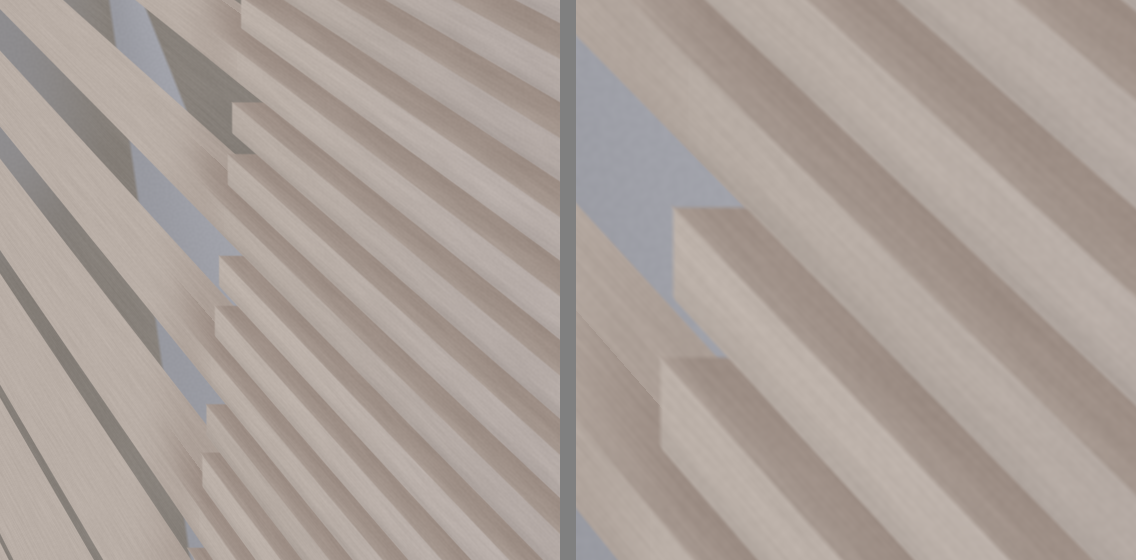
Left: the whole. Right: its middle third, enlarged.
Give the GLSL for this texture, as a WebGL 2 fragment shader.

```glsl
#version 300 es
precision highp float;
// Pale wooden slats fanning out from a vanishing point beyond the upper left.
// The ray slope gives a slat coordinate: every third slat is a long wide plank,
// and the two between it start at a slanted line, leaving open gaps to the left.

uniform vec2 u_resolution;
out vec4 outColor;

#define VANISH 0.9766        // distance of the vanishing point past the corner
#define FIRST_SLOPE 0.762    // slope of the slat numbered zero
#define SLOPE_STEP 0.0715    // slope between neighbouring slats
#define FRONT 0.53           // share of a slat taken by its lit front
#define END_X 0.43           // where the short slats start at the top
#define END_LEAN 0.085       // how far that line leans left going down
#define SOFT 0.0022          // edge softness
#define GRAIN 0.022          // strength of the wood grain
#define WOOD_LIGHT vec3(0.725, 0.682, 0.650)
#define WOOD_SHADE vec3(0.600, 0.540, 0.505)
#define GAP_DARK vec3(0.525, 0.500, 0.475)
#define GAP_BLUE vec3(0.620, 0.625, 0.655)

float hash(vec2 p) {
    vec3 q = fract(vec3(p.xyx) * 0.1031);
    q += dot(q, q.yzx + 33.33);
    return fract((q.x + q.y) * q.z);
}

vec2 gradient(vec2 cell) {
    float angle = 6.2832 * hash(cell);
    return vec2(cos(angle), sin(angle));
}

float gradientNoise(vec2 p) {
    vec2 i = floor(p), f = fract(p), e = vec2(0.0, 1.0);
    vec2 w = f * f * f * (f * (f * 6.0 - 15.0) + 10.0);
    float low = mix(dot(gradient(i), f), dot(gradient(i + e.yx), f - e.yx), w.x);
    float high = mix(dot(gradient(i + e), f - e), dot(gradient(i + e.yy), f - e.yy), w.x);
    return mix(low, high, w.y);
}

float edge(float at, float width, float x) {
    return smoothstep(at - width, at + width, x);
}

// Floor and wall seen through the gaps
vec3 background(vec2 p) {
    float cloud = gradientNoise(p * 5.0 + 7.0);
    vec3 dark = GAP_DARK + 0.03 * cloud;
    float haze = smoothstep(0.22, 0.0, p.x) * smoothstep(0.55, 0.2, p.y);
    dark = mix(dark, GAP_BLUE * 0.93, 0.65 * haze);
    float left = 0.195 + 0.145 * p.y;
    float right = 0.254 + 0.40 * p.y;
    float blue = edge(left, 0.004, p.x) * (1.0 - edge(right, 0.004, p.x));
    vec3 wall = GAP_BLUE * (0.96 + 0.06 * smoothstep(left, right, p.x));
    return mix(dark, wall, blue);
}

// Wide planks, one per three slats; their gaps narrow going down
float plankCover(float u, float aa) {
    float row = (u - FRONT) / 3.0;
    float f = fract(row) * 3.0;
    float gap = clamp(1.35 - 0.26 * floor(row), 0.2, 1.6);
    return max(edge(gap, aa, f), 1.0 - smoothstep(0.0, 2.0 * aa, f));
}

// Paints slat k, with its shaded top and lit front, over the given colour
vec3 paintSlat(vec3 under, vec2 p, float u, float k, float aa) {
    float slope = FIRST_SLOPE + SLOPE_STEP * k;
    float endY = (slope * (END_X + VANISH) - VANISH) / (1.0 + END_LEAN * slope);
    float endX = END_X - END_LEAN * endY;
    float isLong = 1.0 - step(0.5, mod(k, 3.0));
    float across = u - k;
    float front = edge(0.0, aa * 1.3, across);

    float started = mix(edge(endY, SOFT, p.y), edge(endX, SOFT, p.x), front);
    float cover = step(-0.7, across) * (1.0 - smoothstep(FRONT, FRONT + 2.0 * aa, across));
    cover *= max(started, isLong * smoothstep(endX - 0.08, endX + 0.03, p.x));

    float depth = clamp((across + 1.0 - FRONT) / (1.0 - FRONT), 0.0, 1.0);
    vec3 top = mix(WOOD_SHADE, WOOD_LIGHT, 0.08 + 0.38 * depth * depth);
    vec3 lit = WOOD_LIGHT + 0.025 * (hash(vec2(k + 40.0, 3.0)) - 0.5);
    lit += vec3(-0.012, -0.008, 0.006) * smoothstep(0.4, 1.0, p.x);
    lit *= 1.0 - 0.05 * smoothstep(0.3, FRONT, across);
    return mix(under, mix(top, lit, front), cover);
}

void main() {
    vec2 p = gl_FragCoord.xy / u_resolution;
    p.y = 1.0 - p.y;

    // Slat coordinate, slightly compressed toward the steep lower left rays
    vec2 ray = p + VANISH;
    float u = (ray.y / ray.x - FIRST_SLOPE) / SLOPE_STEP;
    float steep = max(u - 6.0, 0.0);
    float aa = max(SOFT, 0.8 / u_resolution.y) / (SLOPE_STEP * ray.x);
    float slat = u - 0.0117 * steep * steep;

    // Planks, dimmed where the short slats begin
    float plank = plankCover(slat, aa);
    float endLine = END_X - END_LEAN * p.y;
    float dim = 0.4 * smoothstep(endLine - 0.13, endLine, p.x);
    vec3 color = mix(background(p), mix(WOOD_LIGHT, WOOD_SHADE, dim), plank);

    // Upper slats overlap the ones below them
    float nearest = floor(slat + 1.0 - FRONT);
    for (float n = 1.0; n >= -1.0; n--)
        color = paintSlat(color, p, slat, nearest + n, aa);

    // Grain drawn out along the rays, and a fine speckle
    float along = length(ray);
    float grain = gradientNoise(vec2(u * 9.0, along * 9.0));
    grain += 0.7 * gradientNoise(vec2(u * 24.0, along * 22.0) + 31.0);
    float woody = smoothstep(0.015, 0.06, color.r - color.b);
    color += GRAIN * grain * woody + 0.012 * gradientNoise(p * 190.0);

    outColor = vec4(color, 1.0);
}
```
